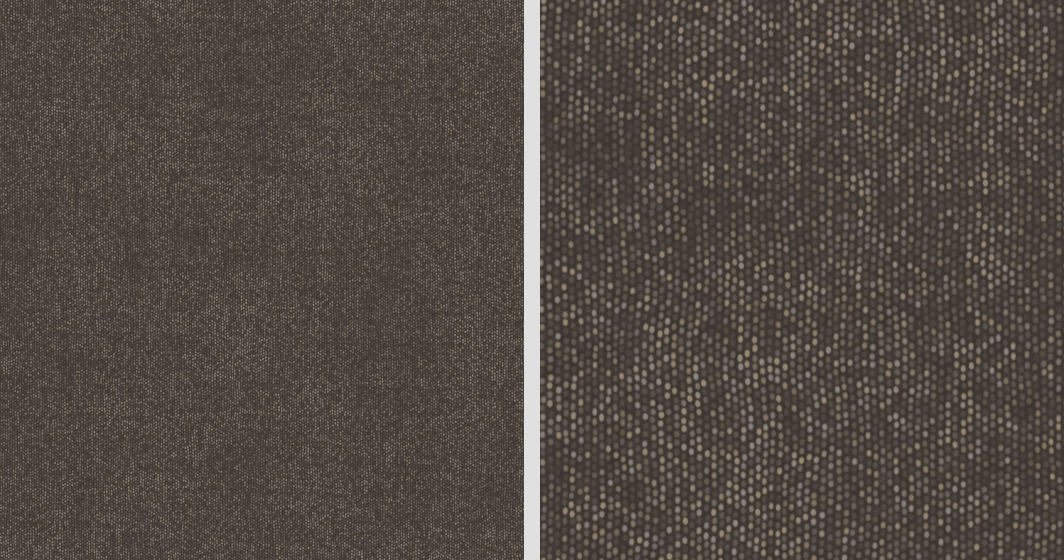
Left, the full canvas; right, a detail of the centre.
A Shadertoy shader for this texture:

```glsl
#define COLUMNS 228.0
#define ROWS 186.0
#define WOBBLE 0.35
#define SLUB 0.85
#define BASE_GRAIN 0.035
#define SAMPLES 3

const vec3 GROUND = vec3(0.247, 0.218, 0.202);
const vec3 GOLD_THREAD = vec3(0.53, 0.475, 0.385);
const vec3 GREY_THREAD = vec3(0.49, 0.46, 0.445);

float hash(vec2 p) {
    vec3 q = fract(p.xyx * vec3(0.1031, 0.1030, 0.0973));
    q += dot(q, q.yzx + 33.33);
    return fract((q.x + q.y) * q.z);
}

float noise(vec2 p) {
    vec2 i = floor(p), f = fract(p);
    f = f * f * (3.0 - 2.0 * f);
    return mix(mix(hash(i), hash(i + vec2(1, 0)), f.x),
               mix(hash(i + vec2(0, 1)), hash(i + vec2(1, 1)), f.x), f.y);
}

// Uneven yarn: long horizontal slubs, vertical streaks and soft patches
float yarnWeight(vec2 p) {
    float weft = noise(p * vec2(9.0, 75.0)) + noise(p * vec2(26.0, 150.0) + 40.0);
    float warp = noise(p * vec2(95.0, 7.0) + 80.0) + noise(p * vec2(210.0, 18.0) + 120.0);
    float patches = noise(p * vec2(7.0, 11.0) + 160.0);
    return 1.0 + SLUB * (0.34 * weft + 0.36 * warp + 0.4 * patches - 0.9);
}

// Staggered oval stitches of light thread over a dark ground
vec3 weave(vec2 p) {
    vec2 wobble = vec2(noise(p * vec2(30.0, 22.0)), noise(p * vec2(45.0, 25.0) + 60.0)) - 0.5;
    vec2 grid = p * vec2(COLUMNS, ROWS) + WOBBLE * 2.0 * wobble;
    float column = floor(grid.x);
    grid.y += 0.5 * mod(column, 2.0) + 0.3 * hash(vec2(column, 7.0));
    vec2 cell = floor(grid);

    float pick = hash(cell + 11.0);
    vec2 shift = 0.2 * (vec2(hash(cell + 23.0), hash(cell + 37.0)) - 0.5);
    vec2 d = 2.0 * (fract(grid) - 0.5 - shift);
    float stitch = 1.0 - smoothstep(0.3, 1.0, length(d * vec2(1.0, 0.9)));

    float strength = mix(0.22, 1.25, pow(pick, 1.4)) * max(yarnWeight(p), 0.1);
    vec3 thread = mix(GREY_THREAD, GOLD_THREAD, hash(cell + 53.0));
    float grain = BASE_GRAIN * (noise(grid * 1.3 + 200.0) - 0.5);
    return mix(GROUND + grain, thread, min(stitch * strength, 1.2));
}

void mainImage(out vec4 fragColor, in vec2 fragCoord) {
    // Average several samples per pixel to smooth the fine weave
    vec3 color = vec3(0.0);
    for (int y = 0; y < SAMPLES; y++) {
        for (int x = 0; x < SAMPLES; x++) {
            vec2 offset = (vec2(x, y) + 0.5) / float(SAMPLES) - 0.5;
            color += weave((fragCoord + offset) / iResolution.y);
        }
    }
    fragColor = vec4(color / float(SAMPLES * SAMPLES), 1.0);
}
```
